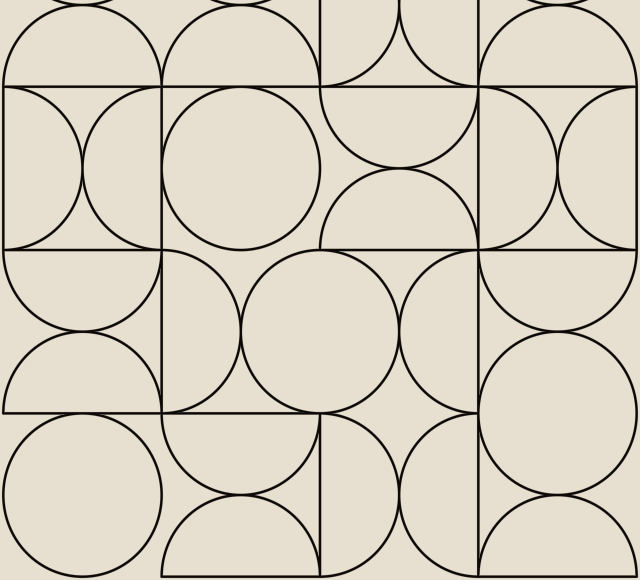
Write a WebGL 2 fragment shader that draws this pattern.

```glsl
#version 300 es
precision highp float;

uniform vec2 u_resolution;
out vec4 fragColor;

// Lengths are fractions of the canvas height
const vec3 PAPER = vec3(0.905, 0.878, 0.818);
const vec3 INK = vec3(0.045, 0.03, 0.02);
const vec2 CELL = vec2(0.2730, 0.2816);
const vec2 GRID_ORIGIN = vec2(0.0057, 0.0057);
const float LINE_WIDTH = 0.0044;
const float EDGE_SOFTNESS = 0.75; // in screen pixels
const float FAR = 10.0;

// Tile kinds: full ring, or two half discs facing along one axis
const int NONE = -1;
const int RING = 0;
const int SIDE = 1;  // flat sides left and right
const int STACK = 2; // flat sides top and bottom

// Layout, bottom row first
const int GRID = 4;
const int LAYOUT[16] = int[16](
    RING,  STACK, SIDE,  STACK,
    STACK, SIDE,  SIDE,  STACK,
    SIDE,  RING,  STACK, SIDE,
    STACK, STACK, SIDE,  STACK);

int kindAt(ivec2 cell) {
    bool inside = all(greaterThanEqual(cell, ivec2(0))) && all(lessThan(cell, ivec2(GRID)));
    return inside ? LAYOUT[cell.y * GRID + cell.x] : NONE;
}

float ringDistance(vec2 p, vec2 radius) {
    return abs(length(p / radius) - 1.0) * 0.5 * (radius.x + radius.y);
}

// Distance to the outlines of one tile, p measured from its centre
float tileDistance(vec2 p, ivec2 cell) {
    int kind = kindAt(cell);
    vec2 halfCell = 0.5 * CELL;
    if (kind == RING) return ringDistance(p, halfCell);

    // Turn stacked tiles so that the flat sides lie along x
    bool stacked = kind == STACK;
    if (stacked) {
        p = p.yx;
        halfCell = halfCell.yx;
    }
    int side = p.x < 0.0 ? -1 : 1;
    ivec2 neighbour = cell + (stacked ? ivec2(0, side) : ivec2(side, 0));
    vec2 q = vec2(abs(p.x) - halfCell.x, p.y);

    // Arc bulging towards the tile centre
    float d = q.x <= 0.0 ? ringDistance(q, halfCell) : FAR;

    // Flat side, left out where two half discs join into a full one
    if (kindAt(neighbour) != kind) {
        float chord = length(vec2(q.x, max(abs(q.y) - halfCell.y, 0.0)));
        d = min(d, chord);
    }
    return d;
}

void main() {
    vec2 p = gl_FragCoord.xy / u_resolution.y - GRID_ORIGIN;

    // Nearest outline over all tiles
    float d = FAR;
    for (int y = 0; y < GRID; y++) {
        for (int x = 0; x < GRID; x++) {
            ivec2 cell = ivec2(x, y);
            d = min(d, tileDistance(p - (vec2(cell) + 0.5) * CELL, cell));
        }
    }

    float soft = EDGE_SOFTNESS / u_resolution.y;
    float ink = 1.0 - smoothstep(-soft, soft, d - 0.5 * LINE_WIDTH);
    fragColor = vec4(mix(PAPER, INK, ink), 1.0);
}
```
